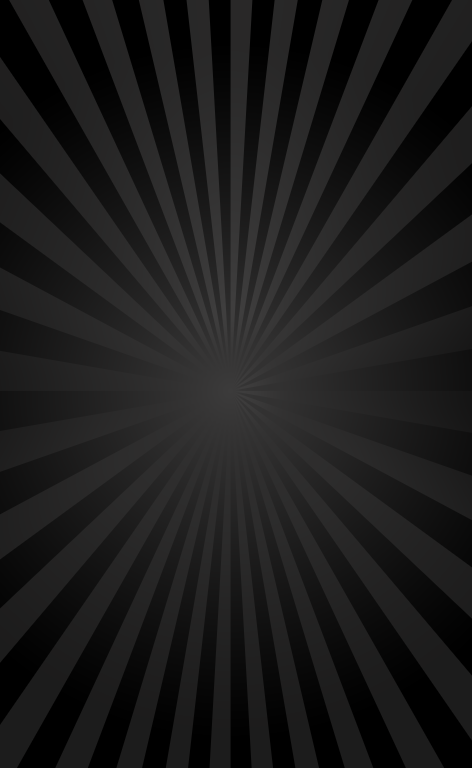
A WebGL 2 fragment shader for this background:

```glsl
#version 300 es
precision highp float;
// Dark sunburst: 32 grey rays spread from a soft central glow to black edges.
// Rays are a sine of the polar angle in a horizontally stretched space;
// their contrast varies with direction and distance from the centre.

uniform vec2 u_resolution;
out vec4 fragColor;

// Lengths are in canvas heights.
const vec2  CENTER       = vec2(0.4885, 0.491);
const float RAY_COUNT    = 32.0;
const float RAY_STRETCH  = 1.765;
const float GLOW_RADIUS  = 0.456;
const float GLOW_LEVEL   = 0.235;
const float RAY_FLOOR    = 0.11;
const float TOP_BOOST    = 0.05;
const float LEFT_STRENGTH  = 0.5;
const float RIGHT_STRENGTH = 0.25;
const float CORE_CONTRAST  = 0.035;
const vec3  TINT         = vec3(1.0, 0.985, 0.985);

// Coverage of the light rays, 0 to 1, smoothed over one pixel.
float rayMask(vec2 p, float pixel) {
    vec2 q = vec2(p.x * RAY_STRETCH, p.y);
    float angle = atan(q.x, q.y);
    float slope = length(vec2(RAY_STRETCH * q.y, q.x)) / max(dot(q, q), 1e-6);
    float wave = sin(angle * RAY_COUNT);
    return clamp(0.5 + wave / (RAY_COUNT * slope * pixel), 0.0, 1.0);
}

// How far the rays stand out from the glow behind them.
float rayStrength(vec2 dir, float r) {
    float side = mix(LEFT_STRENGTH, RIGHT_STRENGTH, smoothstep(-0.3, 0.3, dir.x));
    float vertical = smoothstep(0.0, 0.6, abs(dir.y));
    float upward = smoothstep(0.0, 0.7, dir.y);
    float fadeIn = mix(smoothstep(0.0, 0.2, r), smoothstep(0.02, 0.11, r), upward);
    return mix(side, 1.0, vertical) * fadeIn;
}

void main() {
    vec2 p = (gl_FragCoord.xy - CENTER * u_resolution) / u_resolution.y;
    float r = length(p);
    vec2 dir = p / max(r, 1e-4);

    // Background glow and the lighter ray tone.
    float fall = max(1.0 - r / GLOW_RADIUS, 0.0);
    float dark = GLOW_LEVEL * pow(fall, 1.15);
    float light = mix(RAY_FLOOR, GLOW_LEVEL, pow(fall, 1.3));
    light += TOP_BOOST * pow(max(dir.y, 0.0), 6.0);

    // Fine rays just right of the centre.
    float core = smoothstep(0.004, 0.016, r) * (1.0 - smoothstep(0.02, 0.08, r));
    core *= smoothstep(0.1, 0.8, dir.x) * CORE_CONTRAST;

    float mask = rayMask(p, 1.0 / u_resolution.y);
    float tone = mix(dark, light, mask * rayStrength(dir, r));
    tone += core * (mask - 0.5);

    fragColor = vec4(tone * TINT, 1.0);
}
```
